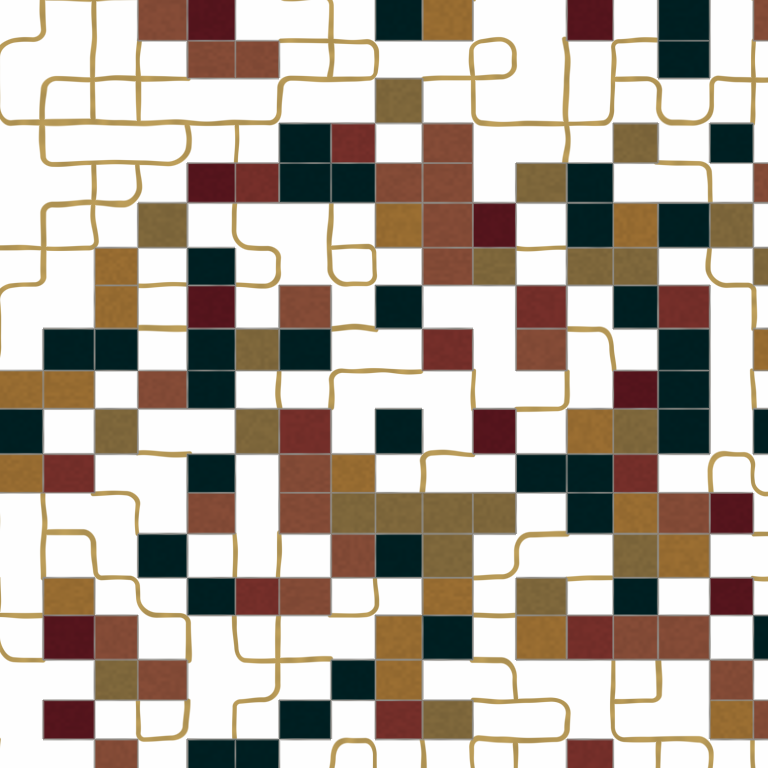
Reproduce this pattern procedurally as a three.js fragment shader.

```glsl
// Irregular mosaic: scattered earth-toned tiles on white, joined by rounded gold outlines.
varying vec2 vUv;

#define GRID vec2(16.23, 18.6)       // columns and rows across the canvas
#define PHASE vec2(0.05, 0.35)       // grid offset, in cells
#define CELL_SHAPE vec2(1.0, 0.873)  // cell width and height, in columns
#define TILE_SHARE 0.425
#define REGIONS 3.0                  // labels whose borders become gold lines
#define GOLD_HALF 0.052
#define GROUT_HALF 0.02
#define SOFT 0.018
#define WOBBLE 0.09
#define WHITE vec3(0.995)
#define GOLD vec3(0.70, 0.585, 0.33)
#define GROUT vec3(0.56, 0.55, 0.53)

float hash(vec2 p) {
  vec3 q = fract(p.xyx * vec3(0.1031, 0.1030, 0.0973));
  q += dot(q, q.yzx + 33.33);
  return fract((q.x + q.y) * q.z);
}

float noise(vec2 p) {
  vec2 i = floor(p), f = fract(p);
  f = f * f * (3.0 - 2.0 * f);
  return mix(mix(hash(i), hash(i + vec2(1.0, 0.0)), f.x),
             mix(hash(i + vec2(0.0, 1.0)), hash(i + 1.0), f.x), f.y);
}

float stroke(float d, float halfWidth) {
  return 1.0 - smoothstep(halfWidth - SOFT, halfWidth + SOFT, d);
}

float isTile(vec2 cell) {
  return step(hash(cell + 71.0), TILE_SHARE);
}

// 1 where two open cells belong to different regions
float border(vec2 a, vec2 b) {
  float ra = floor(hash(a + 217.0) * REGIONS);
  float rb = floor(hash(b + 217.0) * REGIONS);
  return (1.0 - isTile(a)) * (1.0 - isTile(b)) * step(0.5, abs(ra - rb));
}

vec3 tileColor(vec2 cell) {
  float k = hash(cell + 133.0);
  if (k < 0.27) return vec3(0.0, 0.12, 0.13);
  if (k < 0.50) return vec3(0.51, 0.29, 0.21);
  if (k < 0.59) return vec3(0.45, 0.18, 0.16);
  if (k < 0.67) return vec3(0.33, 0.08, 0.11);
  if (k < 0.84) return vec3(0.49, 0.40, 0.23);
  return vec3(0.59, 0.42, 0.19);
}

// Distance from p to a ray leaving the origin along dir, if present
float ray(vec2 p, vec2 dir, float present) {
  return length(p - dir * max(dot(p, dir), 0.0)) + 9.0 * (1.0 - present);
}

// Distance to the gold lines that meet at the nearest grid corner
float goldDistance(vec2 g) {
  vec2 v = floor(g + 0.5);
  vec2 p = (g - v) * CELL_SHAPE;
  vec2 ne = v, nw = v - vec2(1.0, 0.0), se = v - vec2(0.0, 1.0), sw = v - 1.0;
  float n = border(nw, ne), s = border(sw, se);
  float e = border(ne, se), w = border(nw, sw);

  // A lone bend is drawn as an arc
  if (n + s == 1.0 && e + w == 1.0) {
    vec2 q = p * vec2(e - w, n - s);
    float radius = mix(0.12, 0.42, hash(v + 311.0));
    return max(q.x, q.y) < radius ? abs(length(q - radius) - radius)
                                  : abs(min(q.x, q.y));
  }
  return min(min(ray(p, vec2(0.0, 1.0), n), ray(p, vec2(0.0, -1.0), s)),
             min(ray(p, vec2(1.0, 0.0), e), ray(p, vec2(-1.0, 0.0), w)));
}

void main() {
  // Grid with slightly uneven rows and columns
  vec2 g = vUv * GRID + PHASE;
  g += 0.05 * sin(g * 2.4 + vec2(0.0, 1.7));
  vec2 cell = floor(g), f = fract(g);

  // Hand-drawn gold lines
  vec2 drift = vec2(noise(g * 1.6 + 40.0), noise(g * 1.6 + 90.0)) - 0.5;
  float thickness = GOLD_HALF * mix(0.85, 1.15, noise(g * 2.3 + 150.0));
  float gold = stroke(goldDistance(g + WOBBLE * drift), thickness);
  vec3 color = mix(WHITE, GOLD * mix(0.95, 1.07, noise(g * 5.0)), gold);

  // Tiles with faint grain
  float tile = isTile(cell);
  float grain = mix(0.96, 1.04, noise(g * 11.0));
  color = mix(color, tileColor(cell) * grain, tile);

  // Thin grout on every side that touches a tile
  vec2 side = sign(f - 0.5);
  vec2 gap = (0.5 - abs(f - 0.5)) * CELL_SHAPE;
  float groutX = max(tile, isTile(cell + vec2(side.x, 0.0))) * stroke(gap.x, GROUT_HALF);
  float groutY = max(tile, isTile(cell + vec2(0.0, side.y))) * stroke(gap.y, GROUT_HALF);
  color = mix(color, GROUT, max(groutX, groutY) * mix(0.7, 1.0, noise(g * 3.0)));

  gl_FragColor = vec4(color, 1.0);
}
```
